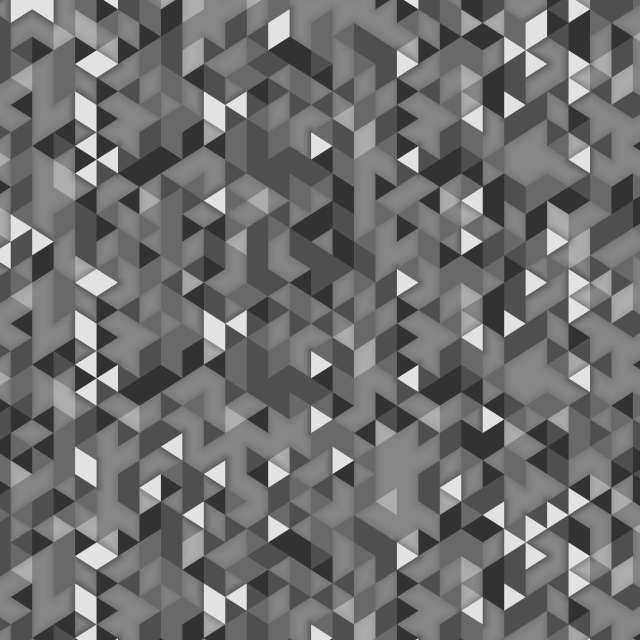
Give the GLSL for this pattern, as a Shadertoy shader.

```glsl
#define COLUMNS 29.83        // triangle columns per canvas height
#define ROWS 23.41           // triangle sides per canvas height
#define ROW_PHASE 0.57       // vertical offset, in sides
#define TOP_HALF_ROW 46      // half-row index at the top edge
#define PAIR_CHANCE 0.3      // share of triangles merged into rhombi
#define SHADOW_REACH 0.42    // in sides
#define LIGHT_SHADOW 0.34    // shadow strength below the palest triangles
#define DARK_SHADOW 0.12     // shadow strength below the dark triangles
#define SEED 29u

const float BASE = 0.525, LIGHT = 0.68, PALE = 0.885;

// Integer hash of a cell, 0 to 1
float hash(ivec2 cell, uint salt) {
    uint n = uint(cell.x) * 1597334677u ^ uint(cell.y) * 3812015801u;
    n = (n ^ (salt + SEED) * 2654435769u) * 747796405u + 2891336453u;
    n = ((n >> ((n >> 28) + 4u)) ^ n) * 277803737u;
    n = (n >> 22) ^ n;
    return float(n >> 8) / 16777216.0;
}

// Bands of the field that echo earlier rows and columns
ivec2 foldCell(ivec2 cell) {
    int fromTop = TOP_HALF_ROW - cell.y;
    if (fromTop >= 21 && fromTop <= 30) fromTop -= 16;
    if (fromTop >= 39) fromTop -= 36;
    if (cell.x >= 18 && cell.x <= 20) cell.x -= 14;
    return ivec2(cell.x, fromTop);
}

float triangleTone(ivec2 cell) {
    cell = foldCell(cell);
    ivec2 pair = ivec2(cell.x, cell.y >> 1);
    float pick = hash(pair, 1u) < PAIR_CHANCE ? hash(pair, 2u) : hash(cell, 3u);
    if (pick < 0.36) return BASE;
    if (pick < 0.55) return 0.41;
    if (pick < 0.74) return 0.31;
    if (pick < 0.88) return 0.195;
    if (pick < 0.94) return LIGHT;
    return PALE;
}

// Signed distance to a triangle with a unit edge on x = 0 and its apex at (width, 0)
float triangleDistance(vec2 p, float width) {
    p.y = abs(p.y);
    vec2 slope = vec2(width, -0.5);
    vec2 q = p - vec2(0.0, 0.5);
    float toSlope = length(q - slope * clamp(dot(q, slope) / dot(slope, slope), 0.0, 1.0));
    float toUpright = length(vec2(p.x, max(q.y, 0.0)));
    float side = max(-p.x, dot(q, vec2(0.5, width)));
    return min(toSlope, toUpright) * (side < 0.0 ? -1.0 : 1.0);
}

void mainImage(out vec4 fragColor, in vec2 fragCoord) {
    vec2 uv = fragCoord / iResolution.y;
    vec2 grid = vec2(uv.x * COLUMNS - 0.5, uv.y * ROWS - ROW_PHASE);
    float width = ROWS / COLUMNS;
    float pixel = ROWS / iResolution.y;
    ivec2 home = ivec2(floor(grid * vec2(1.0, 2.0)));

    float weight = 0.0, flatTone = 0.0, shadowedTone = 0.0, shadow = 0.0;
    for (int i = -1; i <= 1; i++)
    for (int j = -1; j <= 2; j++) {
        ivec2 cell = home + ivec2(i, j);
        vec2 p = vec2((grid.x - float(cell.x)) * width, grid.y - 0.5 * float(cell.y));
        // Alternate triangles point left
        if (((cell.x + cell.y) & 1) == 0) p.x = width - p.x;
        float d = triangleDistance(p, width);
        float tone = triangleTone(cell);

        // Edge coverage
        float cover = clamp(0.5 - d / pixel, 0.0, 1.0);
        weight += cover;
        flatTone += cover * tone;
        float receives = tone == BASE ? 1.0 : tone == LIGHT ? 0.7 : 0.0;
        shadowedTone += cover * tone * receives;

        // Soft shadow around raised triangles
        float strength = tone == PALE ? LIGHT_SHADOW : tone < BASE ? DARK_SHADOW : 0.0;
        float falloff = 1.0 - clamp(d / SHADOW_REACH, 0.0, 1.0);
        shadow = max(shadow, strength * falloff * falloff);
    }
    float tone = (flatTone - shadow * shadowedTone) / max(weight, 0.001);
    fragColor = vec4(vec3(tone), 1.0);
}
```
